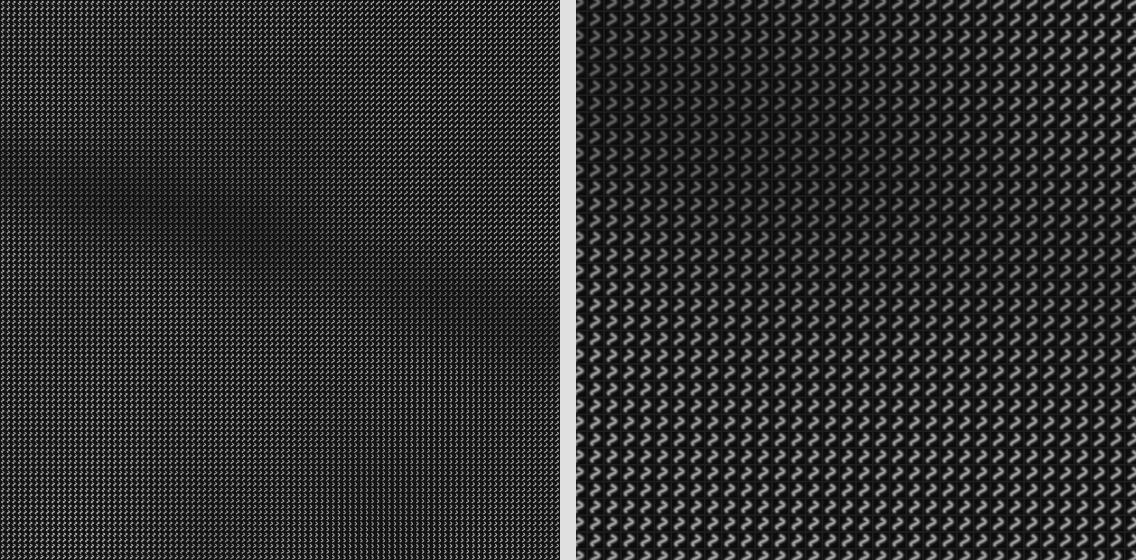
Left, the full canvas; right, a detail of the centre.
Write a Shadertoy shader that draws this pattern.

```glsl
// A dense 100 by 100 grid of dark tiles, each with a soft grey stroke that slowly morphs across the sheet.

vec2 hashGradient(vec2 cell) {
    float angle = 6.2832 * fract(sin(dot(cell, vec2(127.1, 311.7))) * 4375.85);
    return vec2(cos(angle), sin(angle));
}

float gradientNoise(vec2 p) {
    vec2 i = floor(p), f = fract(p);
    vec2 u = f * f * f * (f * (f * 6.0 - 15.0) + 10.0);
    float a = dot(hashGradient(i), f);
    float b = dot(hashGradient(i + vec2(1, 0)), f - vec2(1, 0));
    float c = dot(hashGradient(i + vec2(0, 1)), f - vec2(0, 1));
    float d = dot(hashGradient(i + vec2(1, 1)), f - vec2(1, 1));
    return mix(mix(a, b, u.x), mix(c, d, u.x), u.y);
}

float segmentDistance(vec2 p, vec2 a, vec2 b) {
    vec2 ab = b - a;
    return length(p - a - ab * clamp(dot(p - a, ab) / dot(ab, ab), 0.0, 1.0));
}

// Point on the slanted, swaying stroke; t runs from its top to its foot
vec2 strokePoint(float t, float sway, float phase) {
    float y = 0.27 - 0.54 * t;
    return vec2(0.17 * sin(sway * t + phase) + 0.3 * y, y);
}

float strokeDistance(vec2 p, float sway, float phase) {
    float nearest = 1.0;
    vec2 previous = strokePoint(0.0, sway, phase);
    for (int i = 1; i <= 12; i++) {
        vec2 next = strokePoint(float(i) / 12.0, sway, phase);
        nearest = min(nearest, segmentDistance(p, previous, next));
        previous = next;
    }
    return nearest;
}

void mainImage(out vec4 fragColor, in vec2 fragCoord) {
    vec2 grid = fragCoord / iResolution.xy * 100.0;
    float pixel = 100.0 / min(iResolution.x, iResolution.y);
    vec2 p = fract(grid) - 0.5;
    vec2 place = (floor(grid) + 0.5) / 100.0;

    // Shape drifts smoothly from tile to tile
    float drift = gradientNoise(place * 2.3 + 4.0);
    float sway = mix(6.6, 4.2, smoothstep(0.1, 0.9, place.x)) + 1.5 * drift;
    float phase = -0.7 + 1.6 * place.x * place.y + 1.2 * drift;

    // Dim sloping band, with a fainter shadow above its middle
    float band = exp(-pow((place.y - 0.70 + 0.28 * place.x) / 0.09, 2.0));
    float shadow = exp(-dot(place - vec2(0.42, 0.76), place - vec2(0.42, 0.76)) / 0.04);
    float glow = 1.0 - 0.3 * band - 0.25 * shadow + 0.2 * gradientNoise(place * 4.0);
    glow += 0.12 * smoothstep(0.6, 1.4, place.x + place.y - 0.4);

    // Soft stroke over a dark tile with thin grey seams
    float d = strokeDistance(p, sway, phase);
    float stroke = exp(-pow(d / 0.125, 2.0));
    float edge = 0.5 - max(abs(p.x), abs(p.y));
    float seam = clamp((0.05 - edge) / pixel + 0.5, 0.0, 1.0);
    float grey = mix(0.045, 0.12, seam);
    grey = mix(grey, 0.63 * glow, stroke * (1.0 - seam));
    fragColor = vec4(vec3(grey), 1.0);
}
```
